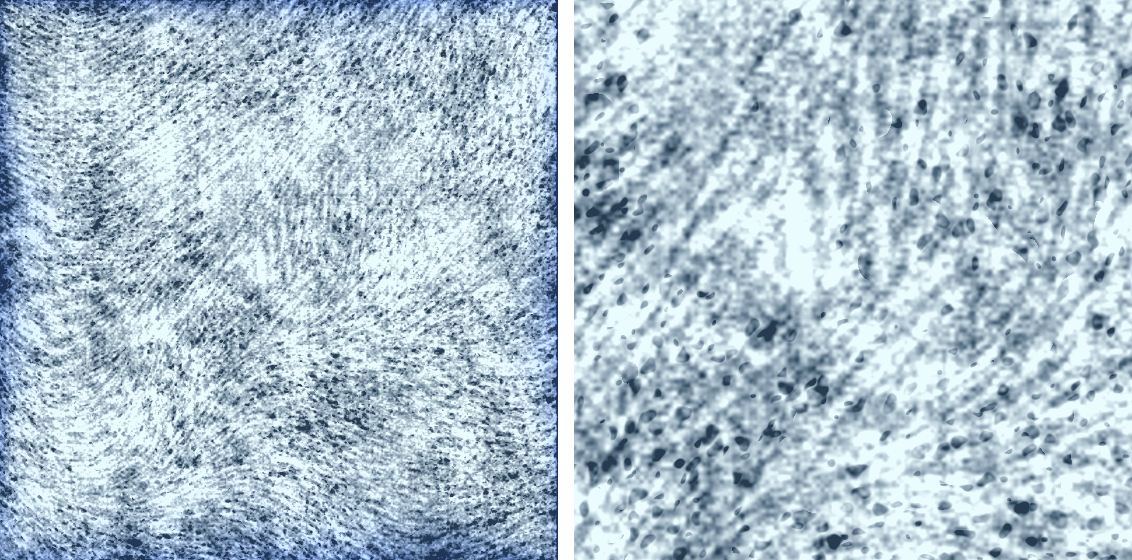
Left, the full canvas; right, a detail of the centre.
Reproduce this texture procedurally as a Shadertoy shader.

```glsl
// Weathered pale blue plaster with navy specks, brushed streaks and worn dark edges.

float hash(vec2 p) {
    return fract(sin(dot(p, vec2(127.1, 311.7))) * 43758.5453);
}

float noise(vec2 p) {
    vec2 i = floor(p), f = fract(p);
    f = f * f * (3.0 - 2.0 * f);
    return mix(mix(hash(i), hash(i + vec2(1, 0)), f.x),
               mix(hash(i + vec2(0, 1)), hash(i + vec2(1, 1)), f.x), f.y);
}

float fbm(vec2 p) {
    float sum = 0.0, amp = 0.53;
    for (int i = 0; i < 4; i++) {
        sum += amp * noise(p);
        p = mat2(1.6, 1.2, -1.2, 1.6) * p + 17.3;
        amp *= 0.5;
    }
    return sum;
}

// Fine noise averaged along the brushing direction
float streaks(vec2 p, vec2 dir) {
    float sum = 0.0;
    for (int i = -3; i <= 3; i++) {
        sum += noise((p + dir * float(i) * 0.003) * 220.0);
    }
    return sum / 7.0;
}

// Scattered oval pits, one candidate per cell, stretched along dir
float specks(vec2 p, float cells, vec2 dir, float density) {
    vec2 g = p * cells, id = floor(g);
    float cover = 0.0;
    for (int y = -1; y <= 1; y++) {
        for (int x = -1; x <= 1; x++) {
            vec2 c = id + vec2(x, y);
            vec2 d = g - c - vec2(hash(c + 3.1), hash(c + 7.7));
            vec2 q = vec2(dot(d, dir) * 0.65, dot(d, vec2(-dir.y, dir.x)));
            float radius = mix(0.1, 0.33, hash(c + 12.9));
            float present = step(hash(c + 21.4), density);
            cover = max(cover, present * smoothstep(1.25, 0.65, length(q) / radius));
        }
    }
    return cover;
}

// Navy to pale ice, with a little headroom above the last colour
vec3 ramp(float t) {
    vec3 tones[6] = vec3[6](
        vec3(0.15, 0.23, 0.31), vec3(0.31, 0.41, 0.49), vec3(0.47, 0.56, 0.63),
        vec3(0.61, 0.69, 0.75), vec3(0.74, 0.82, 0.86), vec3(0.87, 0.94, 0.96));
    vec3 col = tones[0];
    for (int i = 1; i < 6; i++) {
        col = mix(col, tones[i], clamp(t - float(i - 1), 0.0, i == 5 ? 1.4 : 1.0));
    }
    return col;
}

void mainImage(out vec4 fragColor, in vec2 fragCoord) {
    vec2 uv = fragCoord / iResolution.xy;
    vec2 p = fragCoord / iResolution.y;

    // Brushing direction drifts across the surface
    float angle = 0.35 + 2.6 * (noise(p * 3.5 + 4.0) - 0.5);
    vec2 dir = vec2(cos(angle), sin(angle));

    // Ragged coordinates roughen the pits and blotches
    vec2 ragged = p + 0.005 * (vec2(noise(p * 150.0), noise(p * 150.0 + 40.0)) - 0.5);
    float patches = fbm(p * 7.0 + 9.0);
    float blotch = fbm(ragged * 17.0 + 31.0);

    // Layers of tone, from broad stains down to grain
    float tone = 4.15;
    tone += 4.6 * (blotch - 0.5);
    tone += 1.0 * (noise(p * 4.0 + 60.0) - 0.5);
    tone += 0.7 * (noise(p * vec2(40.0, 3.0)) - 0.5);
    tone += 7.0 * (streaks(p, dir) - 0.5);
    tone += 3.0 * (noise(p * 230.0 + 5.0) - 0.5);
    tone += 2.2 * (noise(p * 400.0 + 80.0) - 0.5);

    // Dark pits gather in patches
    float density = smoothstep(0.25, 0.75, patches);
    tone -= 2.3 * specks(ragged, 90.0, dir, density);
    tone -= 2.0 * specks(ragged + 5.0, 48.0, dir, 0.4 * density);

    // Worn border, uneven in width, with a thin shadow on the right
    vec2 margin = min(uv, 1.0 - uv);
    float width = 0.008 + 0.05 * noise(p * 5.0 + 70.0);
    float wear = exp(-min(margin.x, margin.y) / width) * (0.5 + fbm(p * 25.0));
    tone -= 2.5 * wear;
    tone -= 4.0 * smoothstep(0.996, 0.999, uv.x);

    vec3 col = ramp(tone);
    col *= mix(vec3(1.0), vec3(0.82, 0.9, 1.12), min(wear, 1.0));
    fragColor = vec4(clamp(col, 0.0, 1.0), 1.0);
}
```
